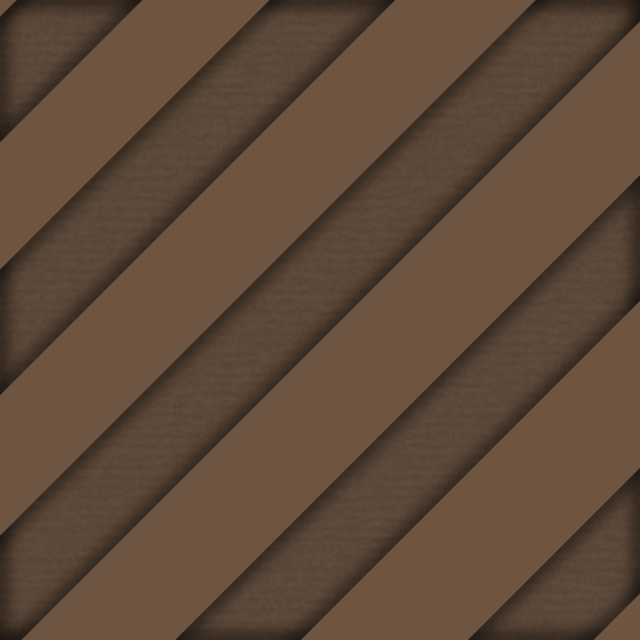
Reproduce this pattern procedurally as a Shadertoy shader.

```glsl
// Flat brown diagonal bands over recessed, shadowed strips of ribbed cloth.
#define GROOVES 5
#define FIRST_CENTRE 0.1243
#define SPACING 0.3848
#define SPACING_GROWTH 0.01035
#define GROOVE_HALF 0.0982
#define SHADOW_DEPTH 0.39
#define SHADOW_REACH 0.0195
#define RIBS 62.0
#define GRAIN 220.0
#define BAND_COLOUR vec3(0.430, 0.333, 0.259)
#define CLOTH_COLOUR vec3(0.360, 0.284, 0.222)

float hash(vec2 p) {
    vec3 q = fract(vec3(p.xyx) * 0.1031);
    q += dot(q, q.yzx + 33.33);
    return fract((q.x + q.y) * q.z);
}

float valueNoise(vec2 p) {
    vec2 cell = floor(p), f = fract(p);
    f = f * f * (3.0 - 2.0 * f);
    return mix(mix(hash(cell), hash(cell + vec2(1, 0)), f.x),
               mix(hash(cell + vec2(0, 1)), hash(cell + vec2(1, 1)), f.x), f.y);
}

// Perpendicular distance to the nearest groove edge, positive inside a groove.
float grooveDistance(vec2 uv) {
    float along = uv.x + 1.0 - uv.y;
    float offset = 10.0;
    for (int i = 0; i < GROOVES; i++) {
        float n = float(i);
        float centre = FIRST_CENTRE + n * (SPACING + n * SPACING_GROWTH);
        offset = min(offset, abs(along - centre));
    }
    return (GROOVE_HALF - offset) * 0.7071;
}

// Brightness left at a given distance from a raised edge.
float insetShade(float dist) {
    float t = max(dist, 0.0) / SHADOW_REACH;
    return 1.0 - SHADOW_DEPTH * exp(-t * t);
}

// Uneven horizontal ribs with a fine fibre grain.
float clothShade(vec2 uv) {
    float wobble = valueNoise(uv * vec2(45.0, 60.0)) - 0.5;
    float rib = sin(6.2832 * (uv.y * RIBS + 0.45 * wobble));
    float strength = 0.4 + 0.9 * valueNoise(uv * vec2(24.0, 50.0) + 17.0);
    float thread = valueNoise(uv * vec2(60.0, 190.0) + 5.0) - 0.5;
    float fibre = valueNoise(uv * GRAIN + 41.0) - 0.5;
    return 1.0 + 0.024 * rib * strength + 0.045 * thread + 0.085 * fibre;
}

void mainImage(out vec4 fragColor, in vec2 fragCoord) {
    vec2 uv = fragCoord / iResolution.xy;
    float pixel = 1.0 / iResolution.y;
    float groove = grooveDistance(uv);

    // Shadows from the bands and from the canvas border multiply in corners.
    vec2 border = min(uv, 1.0 - uv);
    float shade = insetShade(groove) * insetShade(border.x) * insetShade(border.y);
    vec3 cloth = CLOTH_COLOUR * clothShade(uv) * shade;

    float inside = smoothstep(-0.7 * pixel, 0.7 * pixel, groove);
    fragColor = vec4(mix(BAND_COLOUR, cloth, inside), 1.0);
}
```
